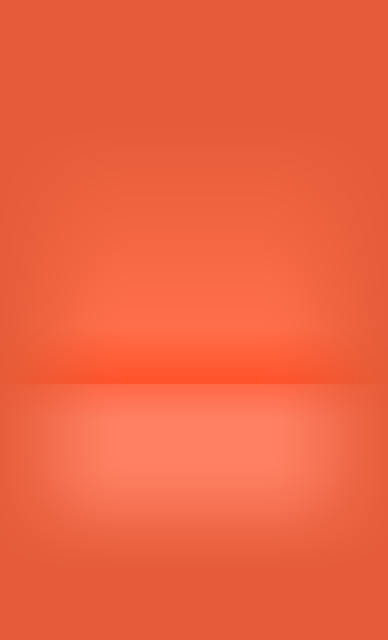
Give the GLSL for this background, as a Shadertoy shader.

```glsl
const vec3 BASE = vec3(0.900, 0.360, 0.220);
const vec3 WALL_GLOW = vec3(1.000, 0.432, 0.292);
const vec3 HORIZON_RED = vec3(1.000, 0.330, 0.172);
const vec3 FLOOR_EDGE = vec3(1.000, 0.408, 0.275);
const vec3 FLOOR_GLOW = vec3(1.000, 0.502, 0.388);
const float HORIZON = 0.400;

// 0 at start, 1 at end, in a straight line; start may exceed end
float ramp(float start, float end, float value) {
    return clamp((value - start) / (end - start), 0.0, 1.0);
}

// Full strength around the middle, fading towards both sides
float sideFade(float x, float inner, float outer) {
    return 1.0 - smoothstep(inner, outer, abs(x - 0.5));
}

// Glow grows downwards, then deepens to red at the horizon
vec3 wallColor(vec2 uv) {
    float rise = ramp(0.810, 0.492, uv.y);
    vec3 glow = mix(BASE, WALL_GLOW, rise);
    glow = mix(glow, HORIZON_RED, ramp(0.490, HORIZON + 0.006, uv.y));
    return mix(BASE, glow, sideFade(uv.x, 0.16, 0.56));
}

// Soft light below the horizon, dissolving towards the bottom
vec3 floorColor(vec2 uv) {
    vec3 glow = mix(FLOOR_EDGE, FLOOR_GLOW, ramp(HORIZON, 0.345, uv.y));
    float fade = smoothstep(0.095, 0.290, uv.y);
    return mix(BASE, glow, fade * sideFade(uv.x, 0.17, 0.56));
}

void mainImage(out vec4 fragColor, in vec2 fragCoord) {
    vec2 uv = fragCoord / iResolution.xy;
    float edge = 0.75 / iResolution.y;
    float wall = smoothstep(HORIZON - edge, HORIZON + edge, uv.y);
    fragColor = vec4(mix(floorColor(uv), wallColor(uv), wall), 1.0);
}
```
